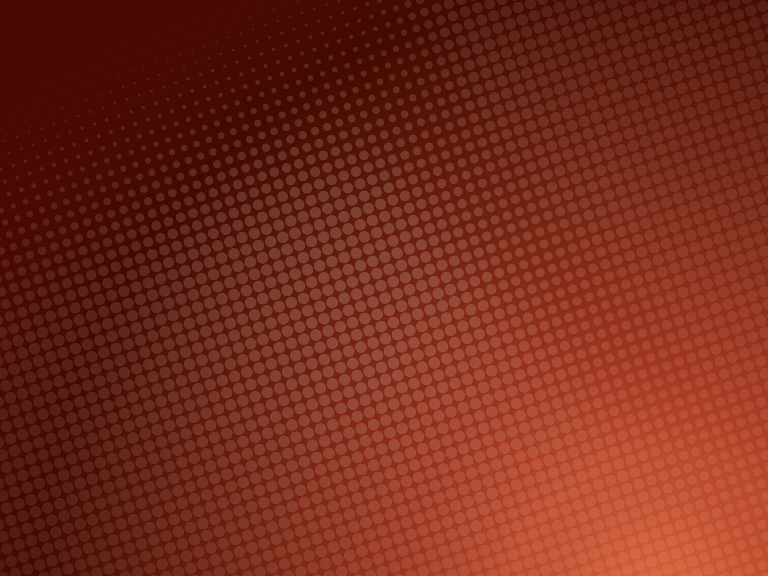
Give the GLSL for this background, as a Shadertoy shader.

```glsl
// Warm halftone backdrop: a radial ember glow rising from the lower right,
// overlaid with a tilted square grid of pale translucent dots whose size
// and opacity follow smooth fields sampled at each cell centre.

const float CELL = 0.0224;   // grid spacing, in canvas heights
const float TILT = 0.327;    // grid rotation, in radians

// Background colour as a function of distance from the glow centre
vec3 emberGlow(vec2 p) {
    float d = length(p - vec2(0.479, -0.542));
    vec3 c = mix(vec3(0.84, 0.37, 0.22), vec3(0.74, 0.29, 0.17), smoothstep(0.0, 0.25, d));
    c = mix(c, vec3(0.63, 0.21, 0.12), clamp((d - 0.25) / 0.17, 0.0, 1.0));
    c = mix(c, vec3(0.45, 0.13, 0.06), clamp((d - 0.42) / 0.30, 0.0, 1.0));
    c = mix(c, vec3(0.265, 0.04, 0.0), clamp((d - 0.72) / 0.36, 0.0, 1.0));
    return mix(c, vec3(0.29, 0.04, 0.01), smoothstep(1.08, 1.3, d));
}

// Dot radius in cells: grows down the slope, dips along a diagonal seam
float dotRadius(vec2 p) {
    float seam = dot(p - vec2(0.306, 0.014), vec2(0.743, 0.669));
    float slope = 0.8 + 0.45 * p.x - p.y + 0.2 * smoothstep(0.03, 0.2, seam);
    float dip = 0.1 * exp(-seam * seam / 0.012);
    return max(0.45 * smoothstep(0.1, 0.66, slope) - dip * smoothstep(0.3, 0.6, slope), 0.0);
}

// Dot opacity: strongest near the middle, faint over the bright corner
float dotOpacity(vec2 p) {
    vec2 q = p - vec2(-0.05, 0.0);
    return 0.075 + 0.105 * exp(-dot(q, q) / 0.16);
}

void mainImage(out vec4 fragColor, in vec2 fragCoord) {
    vec2 p = (fragCoord - 0.5 * iResolution.xy) / iResolution.y;
    vec3 color = emberGlow(p);

    // Tilted grid and the centre of the nearest cell
    mat2 turn = mat2(cos(TILT), sin(TILT), -sin(TILT), cos(TILT));
    vec2 anchor = vec2(-0.0196, 0.0463);
    vec2 grid = (p - anchor) * turn / CELL;
    vec2 cell = floor(grid + 0.5);
    vec2 centre = anchor + turn * cell * CELL;

    // Soft-edged dot blended toward white
    float pixel = 1.0 / (iResolution.y * CELL);
    float radius = dotRadius(centre);
    float cover = 1.0 - smoothstep(-0.5 * pixel, 0.5 * pixel, length(grid - cell) - radius);
    cover *= smoothstep(0.0, 0.05, radius);
    color = mix(color, vec3(1.0), cover * dotOpacity(centre));

    fragColor = vec4(color, 1.0);
}
```
